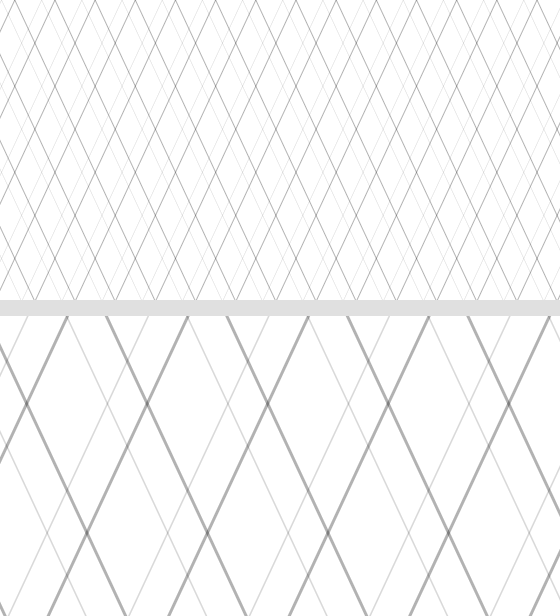
Top, the full canvas; bottom, a detail of the centre.
Reproduce this pattern procedurally as a Shadertoy shader.

```glsl
// Slanted lattice of tall grey diamonds with a faint, shifted second lattice on white.

#define REPEATS 13.94      // diamonds across the canvas width
#define TILT 0.4663        // horizontal run per unit of drop
#define ORIGIN_X 0.0264    // first crossing on the top edge
#define FAINT_SHIFT 0.67   // faint lattice offset, in repeats
#define BOLD_WIDTH 0.00176 // line widths, in canvas widths
#define FAINT_WIDTH 0.00092
#define BOLD_TONE 0.70
#define FAINT_TONE 0.85

// Box-filtered coverage of a line at signed distance d.
float lineCoverage(float d, float width, float pixel) {
    float outer = clamp((d + 0.5 * width) / pixel + 0.5, 0.0, 1.0);
    float inner = clamp((d - 0.5 * width) / pixel + 0.5, 0.0, 1.0);
    return outer - inner;
}

// Signed distance to the nearest of a family of parallel slanted lines.
float slantedLines(vec2 p, float slope, float shift) {
    float along = (p.x - ORIGIN_X + slope * p.y) * REPEATS - shift;
    float nearest = fract(along + 0.5) - 0.5;
    return nearest / (REPEATS * sqrt(1.0 + slope * slope));
}

// Two mirrored line families; overlaps darken each other.
float lattice(vec2 p, float shift, float width, float tone, float pixel) {
    float rising = lineCoverage(slantedLines(p, TILT, shift), width, pixel);
    float falling = lineCoverage(slantedLines(p, -TILT, shift), width, pixel);
    return mix(1.0, tone, rising) * mix(1.0, tone, falling);
}

void mainImage(out vec4 fragColor, in vec2 fragCoord) {
    // Canvas-width units, measured down from the top left.
    float pixel = 1.0 / iResolution.x;
    vec2 p = vec2(fragCoord.x, iResolution.y - fragCoord.y) * pixel;

    float shade = lattice(p, FAINT_SHIFT, FAINT_WIDTH, FAINT_TONE, pixel);
    shade *= lattice(p, 0.0, BOLD_WIDTH, BOLD_TONE, pixel);
    fragColor = vec4(vec3(shade), 1.0);
}
```
